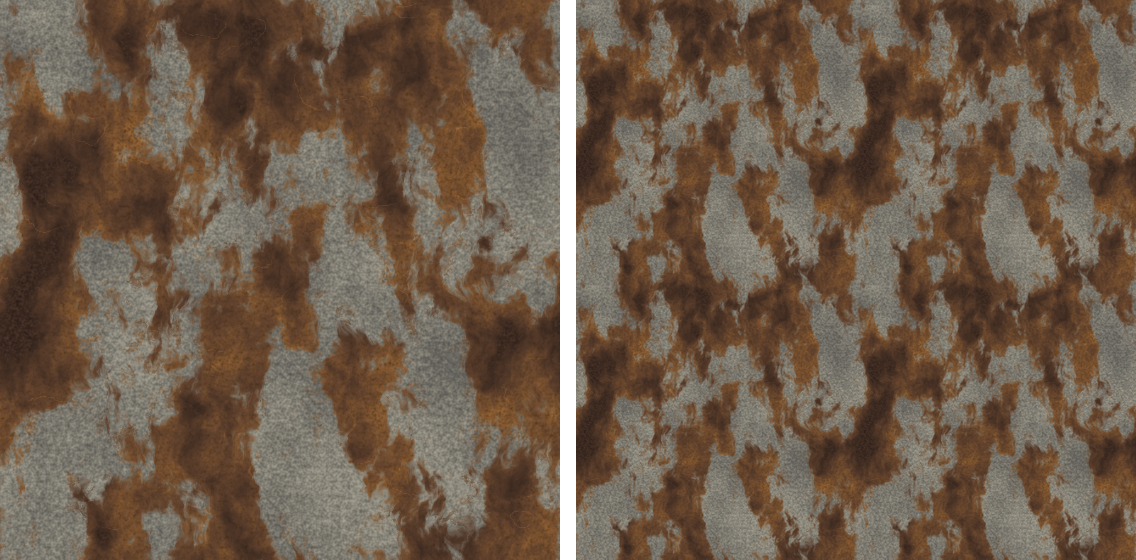
Left: one tile. Right: repeated 2 by 2.
Write a three.js fragment shader that draws this texture.

```glsl
varying vec2 vUv;

const vec3 METAL_DARK  = vec3(0.41, 0.40, 0.375);
const vec3 METAL_LIGHT = vec3(0.56, 0.545, 0.495);
const vec3 RUST_OCHRE  = vec3(0.51, 0.34, 0.18);
const vec3 RUST_BROWN  = vec3(0.37, 0.25, 0.17);
const vec3 RUST_DARK   = vec3(0.23, 0.16, 0.125);

float hash(vec2 p) {
  return fract(sin(dot(p, vec2(127.1, 311.7))) * 43758.5453);
}

// Dot of a random unit gradient with the offset from its wrapped cell corner
float corner(vec2 cell, vec2 offset, vec2 period, float seed) {
  float angle = 6.2831853 * hash(mod(cell, period) + seed);
  return dot(vec2(cos(angle), sin(angle)), offset);
}

// Gradient noise that repeats after a whole number of cells
float noise(vec2 uv, vec2 period, float seed) {
  vec2 p = uv * period;
  vec2 cell = floor(p);
  vec2 f = p - cell;
  vec2 w = f * f * f * (f * (f * 6.0 - 15.0) + 10.0);
  vec2 x = vec2(1.0, 0.0);
  vec2 y = vec2(0.0, 1.0);
  float low  = mix(corner(cell, f, period, seed),
                   corner(cell + x, f - x, period, seed), w.x);
  float high = mix(corner(cell + y, f - y, period, seed),
                   corner(cell + 1.0, f - 1.0, period, seed), w.x);
  return mix(low, high, w.y);
}

// Octaves are shifted so that their lattices do not line up
float fbm(vec2 uv, vec2 period, float gain, float seed) {
  float sum = 0.0;
  float amplitude = 1.0;
  for (int i = 0; i < 6; i++) {
    sum += amplitude * noise(uv, period, seed);
    uv += vec2(0.37, 0.19);
    period *= 2.0;
    amplitude *= gain;
    seed += 3.7;
  }
  return sum;
}

float grain(vec2 uv, float seed) {
  return noise(uv, vec2(110.0), seed)
       + noise(uv + 0.31, vec2(230.0), seed + 5.0);
}

// Rust height: tall columns broken up by ragged blotches
float rustHeight(vec2 uv) {
  float columns = noise(uv, vec2(6.0, 2.0), 11.3);
  return 0.85 * columns + fbm(uv, vec2(7.0, 4.0), 0.6, 23.1);
}

// Thin broken lines along the zero level of a noise field
float scratches(vec2 uv, float seed) {
  float line = abs(noise(uv, vec2(11.0, 17.0), seed));
  float gaps = smoothstep(0.05, 0.3, noise(uv, vec2(9.0), seed + 8.0));
  return gaps * (1.0 - smoothstep(0.0, 0.022, line));
}

vec3 metalColor(vec2 uv, float fine) {
  float clouds = fbm(uv, vec2(5.0, 4.0), 0.65, 41.7);
  float drips = noise(uv, vec2(64.0, 7.0), 53.9);
  float tone = 0.52 + 0.8 * clouds + 0.2 * drips + 0.25 * fine;
  return mix(METAL_DARK, METAL_LIGHT, clamp(tone, 0.0, 1.0));
}

vec3 rustColor(vec2 uv, float height, float fine) {
  float patches = fbm(uv, vec2(8.0, 6.0), 0.65, 67.3);
  float tone = 0.53 + 0.9 * (height - 0.27) + 0.6 * patches + 0.3 * fine;
  tone -= 0.3 * scratches(uv, 79.1);
  vec3 color = mix(RUST_OCHRE, RUST_BROWN, clamp(2.0 * tone, 0.0, 1.0));
  return mix(color, RUST_DARK, clamp(2.0 * tone - 1.0, 0.0, 1.0));
}

void main() {
  // Gentle warp that frays the outlines
  vec2 warp = vec2(fbm(vUv, vec2(9.0), 0.55, 87.2),
                   fbm(vUv, vec2(9.0), 0.55, 95.6));
  vec2 uv = vUv + 0.022 * warp;

  float height = rustHeight(uv);
  float fine = grain(vUv, 103.4);

  // Main rust cover with soft, stained borders
  float cover = smoothstep(-0.15, 0.08, height + 0.06 * fine);

  // Small loose specks on the metal, denser close to the rust
  float specks = fbm(uv, vec2(26.0, 20.0), 0.7, 113.8);
  float nearby = smoothstep(-0.55, 0.0, height);
  float stain = 0.65 * nearby * smoothstep(0.18, 0.5, specks);
  cover = max(cover, stain);

  vec3 color = mix(metalColor(uv, fine), rustColor(uv, height, fine), cover);
  color *= 1.0 + mix(0.16, 0.32, cover) * fine;
  gl_FragColor = vec4(color, 1.0);
}
```
